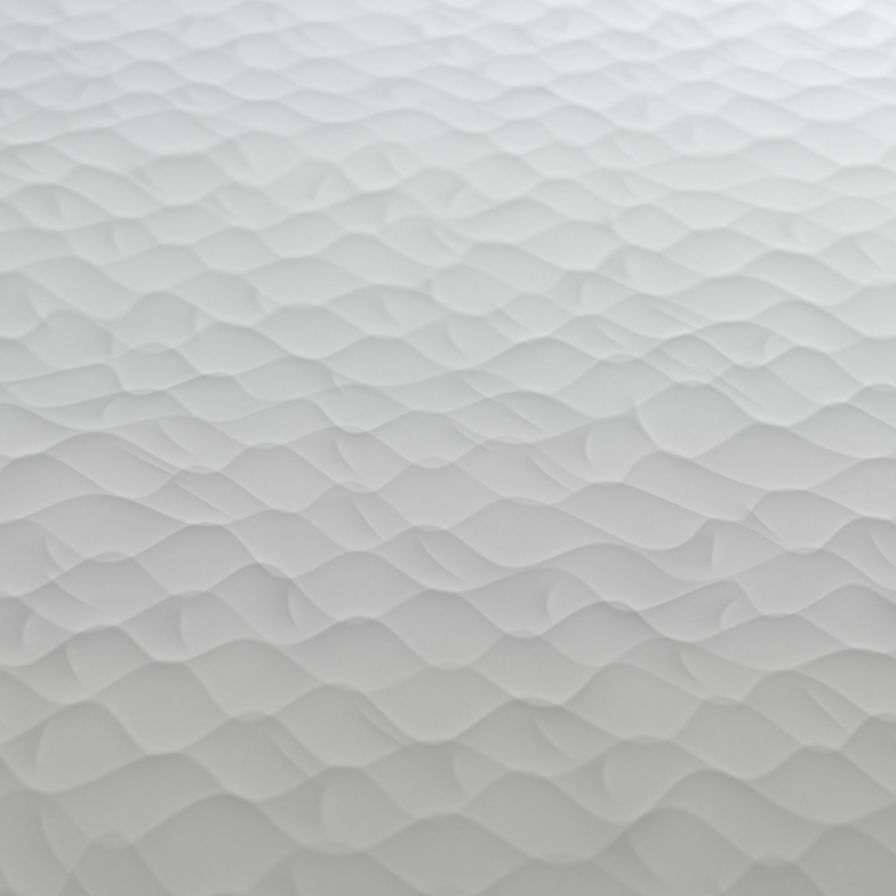
Write a WebGL 2 fragment shader that draws this texture.

```glsl
#version 300 es
precision highp float;

uniform vec2 u_resolution;
out vec4 outColor;

#define LEAF_WIDTH 0.13     // leaf length at the far edge
#define ROW_HEIGHT 0.017    // ridge spacing at the far edge
#define NEAR_SCALE 1.75     // enlargement at the near edge
#define TILT 0.06           // fall of the rows to the right
#define FOCUS_Y 0.43        // height of the sharpest band
#define LIT 0.040           // highlight above a ridge
#define SHADE 0.052         // shadow below a ridge
#define CREASE_SHARE 0.55   // share of leaves with a cross fold
#define GRAIN 0.008

const float PI = 3.14159265;

float hash(vec2 p) {
    vec3 q = fract(vec3(p.xyx) * 0.1031);
    q += dot(q, q.yzx + 33.33);
    return fract((q.x + q.y) * q.z);
}

float noise(vec2 p) {
    vec2 i = floor(p), f = fract(p);
    f = f * f * (3.0 - 2.0 * f);
    float low = mix(hash(i), hash(i + vec2(1, 0)), f.x);
    float high = mix(hash(i + vec2(0, 1)), hash(i + vec2(1, 1)), f.x);
    return mix(low, high, f.y);
}

// Light above a fold, a longer shadow below it
float fold(float d, float edge) {
    float above = LIT * exp(-abs(d) / 0.24);
    float below = -SHADE * exp(-abs(d) / 0.55);
    return mix(below, above, smoothstep(-edge, edge, d));
}

// Sheet seen at a slant: x in leaf lengths, y in ridge rows
vec2 sheetCoords(vec2 p, float scale) {
    float slope = NEAR_SCALE - 1.0;
    return vec2((p.x - 0.5) / (LEAF_WIDTH * scale),
                1.0 / (ROW_HEIGHT * slope * scale));
}

// Wavy ridge, alternate rows in opposite phase so pairs enclose leaves
float ridgeLine(float x, float row) {
    float drift = noise(vec2(x * 0.8, row * 7.3)) - 0.5;
    float swell = noise(vec2(x * 0.9 + 40.0, row * 5.7));
    return row + mix(0.40, 0.78, swell) * cos(2.0 * PI * x + PI * row + 2.4 * drift);
}

// Curved diagonal fold across some of the leaves
float crossFold(vec2 s, float row, float edge) {
    float x = s.x + 0.5 * mod(row, 2.0) + 0.5;
    vec2 id = vec2(floor(x), row) + 100.0;
    vec2 q = vec2(fract(x) - 0.5, s.y - row + 0.5);
    float present = step(hash(id), CREASE_SHARE);
    float lean = mix(-0.34, 0.08, hash(id + 17.0));
    float shift = 0.44 * (hash(id + 31.0) - 0.5);
    float d = 5.0 * (q.x - shift - lean * q.y - 0.09 * q.y * q.y);
    float inside = 1.0 - smoothstep(0.2, 0.8, abs(q.y));
    inside *= 1.0 - smoothstep(0.25, 0.48, abs(q.x));
    return present * inside * fold(d, edge);
}

float relief(vec2 s, float edge) {
    float sum = 0.0;
    float base = floor(s.y);
    for (int k = -3; k <= 4; k++) {
        float row = base + float(k);
        float strength = mix(0.3, 1.25, noise(vec2(s.x * 1.7, row * 3.1)));
        sum += strength * fold(s.y - ridgeLine(s.x, row), edge);
        sum += 0.8 * crossFold(s, row, edge);
    }
    return sum;
}

void main() {
    vec2 p = gl_FragCoord.xy / u_resolution;

    // Perspective and uneven spacing
    float depthY = p.y + TILT * (p.x - 0.5);
    float scale = mix(NEAR_SCALE, 1.0, depthY);
    vec2 sheet = sheetCoords(p, scale);
    vec2 warp = vec2(noise(sheet * vec2(0.7, 0.35)),
                     noise(sheet * vec2(0.6, 0.3) + 50.0)) - 0.5;
    sheet += warp * vec2(0.35, 1.1);

    // Shallow focus, measured in ridge rows
    float blur = 0.0022 + 0.010 * abs(p.y - FOCUS_Y);
    float edge = blur / (ROW_HEIGHT * scale * scale);

    // Soft light from the far right
    float tone = 0.672 + 0.215 * p.y + 0.11 * (p.x - 0.5) * p.y * p.y;
    tone += relief(sheet, edge) * mix(0.75, 1.0, smoothstep(0.0, 0.35, p.y));
    tone += GRAIN * (noise(p * 330.0) - 0.5);

    vec3 paperTint = mix(vec3(1.0, 1.0, 0.992), vec3(0.992, 1.0, 1.004), p.y);
    outColor = vec4(clamp(tone * paperTint, 0.0, 1.0), 1.0);
}
```
